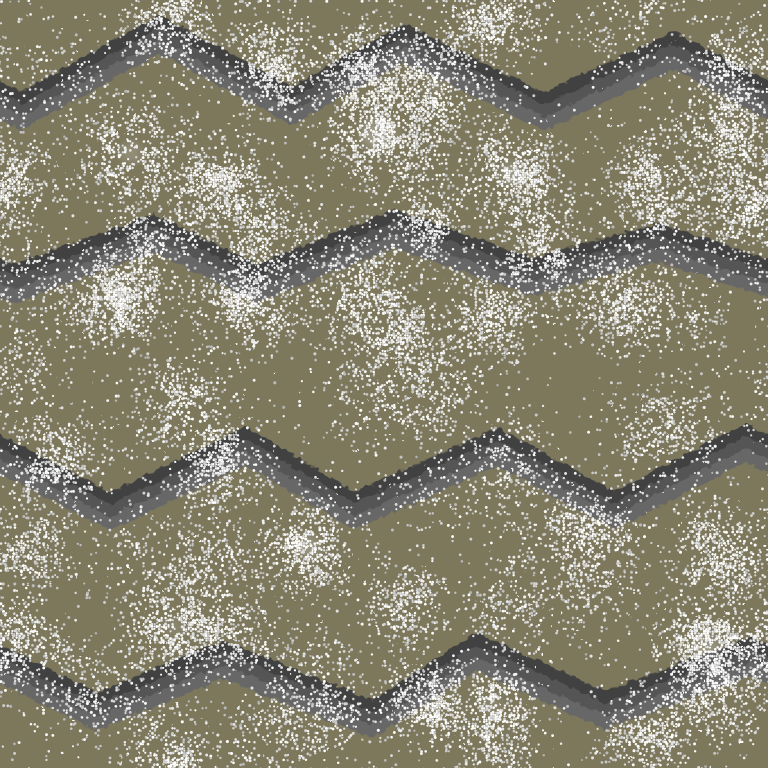
A Shadertoy shader for this pattern:

```glsl
// Four jagged grey ridges across olive ground, dusted with clustered white speckles.

const vec3 GROUND = vec3(0.49, 0.47, 0.36);
const vec3 RIDGE_DARK = vec3(0.255);
const vec3 RIDGE_MID = vec3(0.335);
const vec3 RIDGE_LIGHT = vec3(0.405);

// One entry per ridge, from the top down
const vec4 RIDGE_Y = vec4(0.072, 0.312, 0.594, 0.866);
const vec4 RIDGE_SHIFT = vec4(-0.043, -0.066, 0.058, 0.054);
const vec4 RIDGE_HEIGHT = vec4(0.042, 0.032, 0.042, 0.036);
const float CORNERS = 6.0;          // valleys and peaks per ridge
const vec2 CORNER_JITTER = vec2(0.035, 0.022);
const vec3 LAYER_ENDS = vec3(0.016, 0.032, 0.050);
const float EDGE_ROUGHNESS = 0.006;

const float PATCHES = 8.0;          // speckle clusters per side
const float PATCH_RADIUS = 0.047;
const float GRAIN = 340.0;          // speckle cells per side
const float SPRINKLE = 0.012;       // speckles outside the clusters

float hash(vec2 p) {
    vec3 q = fract(p.xyx * vec3(0.1031, 0.1030, 0.0973));
    q += dot(q, q.yzx + 33.33);
    return fract((q.x + q.y) * q.z);
}

vec2 hash2(vec2 p) {
    return vec2(hash(p + 17.3), hash(p + 71.9));
}

// Value noise that wraps after one canvas
float noise(vec2 uv, float cells) {
    vec2 p = uv * cells;
    vec2 i = floor(p);
    vec2 f = fract(p);
    f = f * f * (3.0 - 2.0 * f);
    vec2 a = mod(i, cells);
    vec2 b = mod(i + 1.0, cells);
    return mix(mix(hash(a), hash(vec2(b.x, a.y)), f.x),
               mix(hash(vec2(a.x, b.y)), hash(b), f.x), f.y);
}

// Even corners are valleys, odd corners are peaks; y runs downward
vec2 corner(int row, float i) {
    float id = mod(i, CORNERS);
    vec2 jitter = (hash2(vec2(id + 3.0, float(row) * 9.0 + 5.0)) - 0.5) * CORNER_JITTER;
    float side = mod(id, 2.0) < 0.5 ? 1.0 : -1.0;
    return vec2((i + 0.5) / CORNERS + RIDGE_SHIFT[row],
                RIDGE_Y[row] + side * RIDGE_HEIGHT[row]) + jitter;
}

float ridgeLine(int row, float x) {
    vec2 a = corner(row, -2.0);
    for (float i = -1.0; i < CORNERS + 2.0; i++) {
        vec2 b = corner(row, i);
        if (x < b.x) return mix(a.y, b.y, (x - a.x) / (b.x - a.x));
        a = b;
    }
    return a.y;
}

// Sum of soft round clusters scattered on a jittered grid
float patchDensity(vec2 uv) {
    vec2 p = uv * PATCHES;
    vec2 base = floor(p);
    float sum = 0.0;
    for (int j = -1; j <= 1; j++)
    for (int i = -1; i <= 1; i++) {
        vec2 cell = base + vec2(i, j);
        vec2 id = mod(cell, PATCHES);
        vec2 d = (p - cell - 0.1 - 0.8 * hash2(id)) / PATCHES / PATCH_RADIUS;
        sum += mix(0.2, 1.0, hash(id + 41.0)) * exp(-dot(d, d));
    }
    return sum;
}

vec3 addRidges(vec3 color, vec2 uv, float px) {
    float rough = (noise(uv, 210.0) - 0.5) * EDGE_ROUGHNESS;
    for (int row = 0; row < 4; row++) {
        float depth = uv.y - ridgeLine(row, uv.x) + rough;
        vec3 layer = mix(RIDGE_DARK, RIDGE_MID, smoothstep(-px, px, depth - LAYER_ENDS.x));
        layer = mix(layer, RIDGE_LIGHT, smoothstep(-px, px, depth - LAYER_ENDS.y));
        float cover = smoothstep(-px, px, depth) * smoothstep(-px, px, LAYER_ENDS.z - depth);
        color = mix(color, layer, cover);
    }
    return color;
}

vec3 addSpeckles(vec3 color, vec2 uv, float px) {
    float patches = patchDensity(uv);
    float density = SPRINKLE + patches * mix(0.25, 1.1, noise(uv, 44.0));
    color = mix(color, vec3(0.85), 0.6 * smoothstep(0.75, 1.25, patches));
    vec2 p = uv * GRAIN;
    vec2 base = floor(p);
    for (int j = -1; j <= 1; j++)
    for (int i = -1; i <= 1; i++) {
        vec2 cell = base + vec2(i, j);
        vec2 id = mod(cell, GRAIN);
        if (hash(id) > density) continue;
        float radius = mix(0.42, 0.68, hash(id + 7.7));
        float dist = length(p - cell - 0.25 - 0.5 * hash2(id));
        float cover = clamp((radius - dist) / (px * GRAIN) + 0.5, 0.0, 1.0);
        float shade = mix(0.68, 1.0, hash(id + 23.1)) + 0.15 * patches;
        color = mix(color, vec3(min(shade, 1.0)), cover);
    }
    return color;
}

void mainImage(out vec4 fragColor, in vec2 fragCoord) {
    vec2 uv = fragCoord / iResolution.xy;
    uv.y = 1.0 - uv.y;
    float px = 1.0 / iResolution.y;
    vec3 color = addRidges(GROUND, uv, px);
    fragColor = vec4(addSpeckles(color, uv, px), 1.0);
}
```
